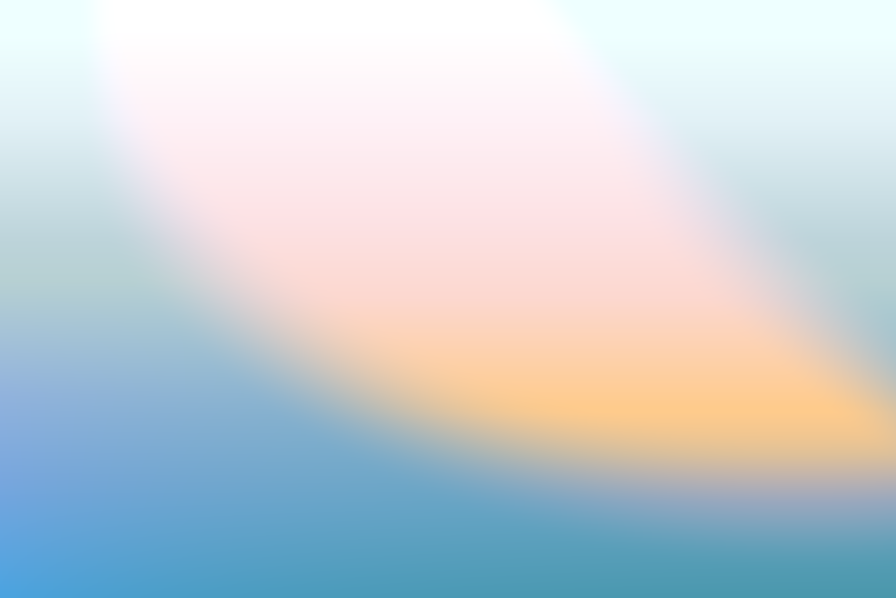
This background is drawn by a Shadertoy shader. Its source:

```glsl
// A soft pastel sky: a warm petal of white, pink and orange over a cool blue field.
// Both are vertical colour ramps; the petal is an elliptic bowl cut by a slanted
// edge, and its feathered rim widens as it descends.

// Moves from one colour to the next between two depths.
vec3 fade(vec3 color, vec3 next, float start, float end, float depth) {
    return mix(color, next, clamp((depth - start) / (end - start), 0.0, 1.0));
}

vec3 warmRamp(float depth) {
    vec3 c = vec3(1.0);
    c = fade(c, vec3(0.996, 0.945, 0.965), 0.05, 0.20, depth);
    c = fade(c, vec3(0.990, 0.885, 0.895), 0.20, 0.37, depth);
    c = fade(c, vec3(0.988, 0.845, 0.810), 0.37, 0.50, depth);
    c = fade(c, vec3(0.996, 0.795, 0.550), 0.50, 0.68, depth);
    c = fade(c, vec3(0.900, 0.760, 0.580), 0.69, 0.76, depth);
    return fade(c, vec3(0.780, 0.670, 0.700), 0.76, 0.84, depth);
}

vec3 coolRamp(float depth, float x) {
    // Shared pale upper sky
    vec3 c = vec3(0.935, 1.0, 1.0);
    c = fade(c, vec3(0.885, 0.945, 0.965), 0.06, 0.20, depth);
    c = fade(c, vec3(0.740, 0.830, 0.855), 0.20, 0.40, depth);
    c = fade(c, vec3(0.715, 0.815, 0.825), 0.40, 0.47, depth);

    // Periwinkle to azure on the left
    vec3 blue = fade(c, vec3(0.570, 0.700, 0.865), 0.47, 0.66, depth);
    blue = fade(blue, vec3(0.465, 0.650, 0.870), 0.66, 0.81, depth);
    blue = fade(blue, vec3(0.290, 0.640, 0.880), 0.81, 1.0, depth);

    // Teal on the right
    vec3 teal = fade(c, vec3(0.500, 0.690, 0.770), 0.47, 0.70, depth);
    teal = fade(teal, vec3(0.390, 0.640, 0.740), 0.70, 0.85, depth);
    teal = fade(teal, vec3(0.290, 0.590, 0.660), 0.85, 1.0, depth);

    return mix(teal, blue, exp(-2.0 * x));
}

// Approximate signed distance to the elliptic bowl, negative inside.
float bowlDistance(vec2 p) {
    vec2 radii = vec2(1.18, 0.84);
    vec2 q = (p - vec2(1.348, 0.0)) / radii;
    float f = length(q);
    return (f - 1.0) * f / max(length(q / radii), 0.0001);
}

// Signed distance to the slanted right edge, negative on its left.
float slantDistance(vec2 p) {
    float edge = 0.908 + 0.75 * p.y + 0.35 * p.y * p.y * p.y;
    return (p.x - edge) * 0.766;
}

void mainImage(out vec4 fragColor, in vec2 fragCoord) {
    // Height is one unit; y is the depth below the top edge
    vec2 p = fragCoord / iResolution.y;
    p.y = 1.0 - p.y;

    // Feathered petal mask
    float feather = mix(0.035, 0.12, smoothstep(0.0, 0.5, p.y));
    float bowl = 1.0 - smoothstep(-feather, feather, bowlDistance(p));
    float slant = 1.0 - smoothstep(-feather, feather, slantDistance(p));
    float petal = bowl * slant;

    vec3 color = mix(coolRamp(p.y, p.x), warmRamp(p.y), petal);

    // Faint lavender along the rim
    color += vec3(0.05, 0.0, 0.06) * petal * (1.0 - petal);

    fragColor = vec4(color, 1.0);
}
```
